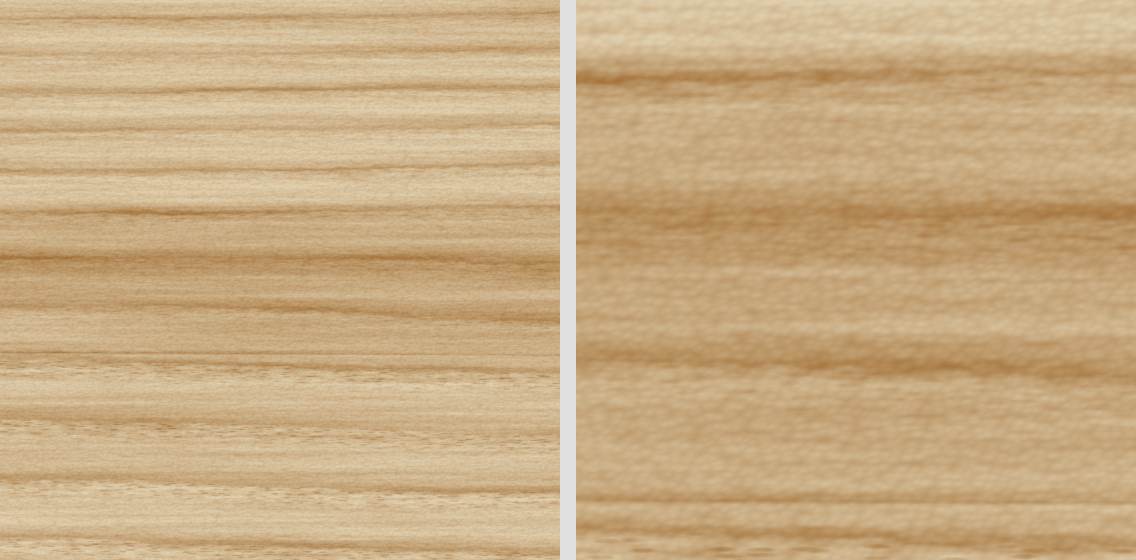
Left, the full canvas; right, a detail of the centre.
Write a Shadertoy shader that draws this texture.

```glsl
const vec3 TAN_WOOD = vec3(0.72, 0.57, 0.38);
const vec3 PALE_WOOD = vec3(0.86, 0.785, 0.65);
const float SEAM_DEPTH = 0.63;

vec2 hash2(vec2 p) {
    vec2 q = vec2(dot(p, vec2(127.1, 311.7)), dot(p, vec2(269.5, 183.3)));
    return fract(sin(q) * 43758.5);
}

// Distance to the nearest scattered cell point
float cellular(vec2 p) {
    vec2 cell = floor(p), local = fract(p);
    float nearest = 4.0;
    for (int y = -1; y <= 1; y++) {
        for (int x = -1; x <= 1; x++) {
            vec2 o = vec2(x, y);
            vec2 d = o + hash2(cell + o) - local;
            nearest = min(nearest, dot(d, d));
        }
    }
    return sqrt(nearest);
}

// Cellular noise centred on zero, positive near cell points
float fleck(vec2 p, vec2 frequency) {
    return 0.45 - cellular(p * frequency);
}

// Layered sines drawn out along the grain
float longGrain(vec2 p, float frequency) {
    float sum = 0.0, weight = 0.5;
    for (int i = 0; i < 4; i++) {
        float drift = sin(p.x * (2.3 + float(i)) + p.y * 17.0 + float(i) * 2.1);
        sum += weight * sin(p.y * frequency + drift * 1.1 + float(i) * 1.7);
        frequency *= 1.73;
        weight *= 0.75;
    }
    return sum;
}

// Ring number at a point, for the narrow-ringed and wide-ringed boards
float upperRings(vec2 p) {
    float bend = mix(-0.012, 0.032, smoothstep(0.35, 0.6, p.y));
    float s = p.y - bend * p.x * p.x - 0.035;
    return 16.03 * s - 4.5 * s * s;
}

float lowerRings(vec2 p) {
    float bend = 0.024 * smoothstep(0.0, 1.0, p.x);
    return (p.y - bend - 0.747) / 0.107;
}

// Tone of one growth ring: thin dark edge, porous early wood, pale middle
float ringTone(float rings, vec2 p, float roughness) {
    float id = floor(rings + 0.5);
    float d = rings - id;
    float f = fract(rings);
    vec2 edgeSeed = hash2(vec2(id, roughness));
    vec2 bodySeed = hash2(vec2(floor(rings), roughness + 4.0));
    float strength = mix(0.28, 0.5, edgeSeed.x);
    strength *= 0.8 + 0.3 * sin(p.x * 7.0 + id * 2.4);
    float width = d < 0.0 ? mix(0.05, 0.09, edgeSeed.y) : 0.035;
    float edge = exp(-d * d / (width * width));
    float middle = smoothstep(0.0, mix(0.12, 0.6, bodySeed.x), f);
    middle *= 1.0 - smoothstep(mix(0.4, 0.7, bodySeed.y), 1.0, f);
    float porous = smoothstep(0.0, 0.06, f) * (1.0 - smoothstep(0.15, 0.5, f));
    float pores = smoothstep(0.12, 0.36, fleck(p, vec2(30.0, 165.0)));
    float flakes = fleck(p + 3.7, vec2(18.0, 110.0));
    return 0.36 * (middle - 0.45) - strength * edge
         + porous * roughness * (0.6 * flakes - 0.45 * pores);
}

// Broad darker heartwood just above the seam
float heartwood(vec2 p) {
    float band = smoothstep(0.36, 0.4, p.y + 0.006 * sin(p.x * 5.0));
    float corner = smoothstep(0.52, 0.57, p.y);
    float side = mix(0.9, mix(0.35, 1.1, smoothstep(0.0, 0.5, p.x)), corner);
    float core = exp(-pow((p.y - 0.485) / 0.03, 2.0));
    return band * (side + 0.25 * core);
}

void mainImage(out vec4 fragColor, in vec2 fragCoord) {
    vec2 uv = fragCoord / iResolution.xy;
    vec2 p = vec2(uv.x, 1.0 - uv.y);

    // Boards and growth rings
    float seam = p.y - SEAM_DEPTH - 0.005 * p.x;
    float lower = smoothstep(-0.0015, 0.0015, seam);
    float jitter = 0.07 * fleck(p, vec2(32.0, 110.0));
    jitter += 0.02 * sin(p.x * 8.0 + p.y * 21.0) + 0.01 * sin(p.x * 19.0 - p.y * 40.0);
    float upperTone = ringTone(upperRings(p) + jitter, p, 0.4) - 0.4 * heartwood(p);
    float lowerTone = ringTone(lowerRings(p) + jitter * 0.8, p, 1.0);
    float tone = 0.65 + mix(upperTone, lowerTone, lower);
    tone -= 0.25 * exp(-seam * seam / 0.000004);

    // Long streaks, fibres and fine speckle
    tone += 0.1 * longGrain(p, 75.0) + 0.08 * longGrain(p + 5.3, 190.0);
    tone += 0.28 * fleck(p, vec2(4.0, 100.0));
    tone += 0.24 * fleck(p + 1.9, vec2(45.0, 210.0));
    vec2 slanted = vec2(p.x + 0.5 * p.y, p.y);
    tone += 0.32 * fleck(slanted, vec2(140.0, 210.0));

    // Slow changes of brightness
    tone += 0.06 * sin(p.x * 4.0 + p.y * 9.0) * sin(p.y * 13.0 + 1.0);

    vec3 color = mix(TAN_WOOD, PALE_WOOD, clamp(tone, -0.6, 1.1));
    fragColor = vec4(color, 1.0);
}
```
